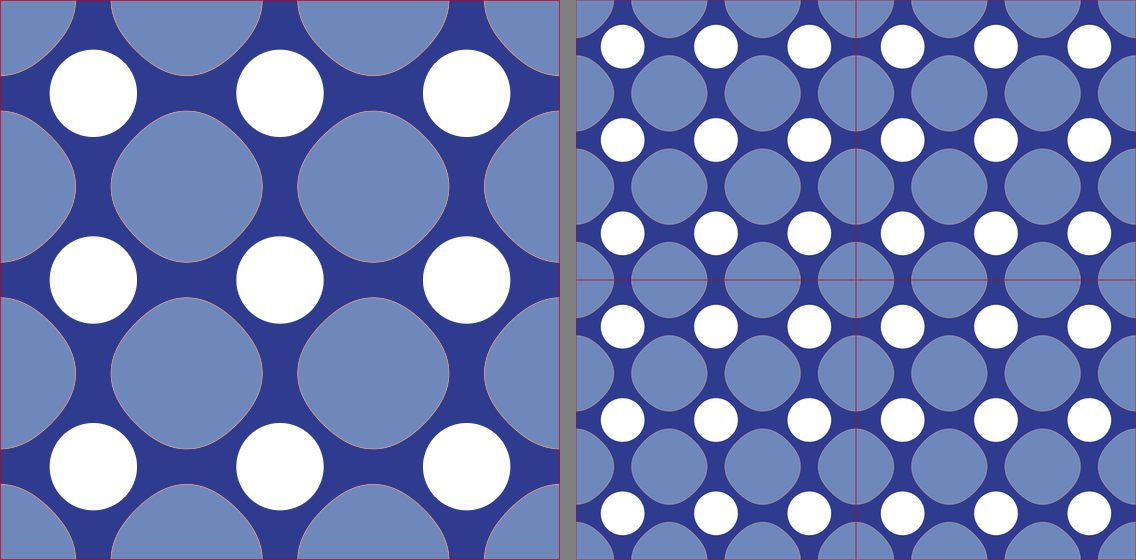
Left, the tile; right, the same tile 2 across and 2 down.
This pattern is drawn by a Shadertoy shader. Its source:

```glsl
// Three by three lattice of softly squared blue blobs with white discs between them.

const float REPEATS = 3.0;
const float DISC_RADIUS = 0.234;      // in cells
const float BLOB_RADIUS = 0.394;      // in cells
const float BLOB_SQUARING = 0.011;    // in cells, flattens the diagonals
const float LINE_WIDTH = 0.0013;      // in canvas units

const vec3 GROUND = vec3(0.18, 0.23, 0.56);
const vec3 BLOB = vec3(0.43, 0.535, 0.735);
const vec3 OUTLINE = vec3(0.93, 0.63, 0.50);
const vec3 DISC = vec3(1.0);
const vec3 FRAME = vec3(0.80, 0.0, 0.06);

// Coverage of the inside of a shape by a pixel of the given size
float coverage(float dist, float pixel) {
    return clamp(0.5 - dist / pixel, 0.0, 1.0);
}

float discDistance(vec2 p, float radius) {
    return length(p) - radius;
}

// Circle whose radius swells along the axes and shrinks on the diagonals
float blobDistance(vec2 p, float radius, float squaring) {
    float angle = atan(p.y, p.x + 1e-6);
    return length(p) - radius - squaring * cos(4.0 * angle);
}

void mainImage(out vec4 fragColor, in vec2 fragCoord) {
    vec2 uv = fragCoord / iResolution.xy;
    float pixel = 1.0 / min(iResolution.x, iResolution.y);

    // Discs sit at cell centres, blobs at cell corners
    vec2 fromCentre = fract(uv * REPEATS) - 0.5;
    vec2 fromCorner = fract(uv * REPEATS + 0.5) - 0.5;
    float disc = discDistance(fromCentre, DISC_RADIUS) / REPEATS;
    float blob = blobDistance(fromCorner, BLOB_RADIUS, BLOB_SQUARING) / REPEATS;

    // Fills and the thin blob outline
    vec3 color = mix(GROUND, BLOB, coverage(blob, pixel));
    color = mix(color, OUTLINE, coverage(abs(blob) - 0.5 * LINE_WIDTH, pixel));
    color = mix(color, DISC, coverage(disc, pixel));

    // Hairline frame along the tile edges
    vec2 edge = min(uv, 1.0 - uv);
    color = mix(color, FRAME, coverage(min(edge.x, edge.y) - LINE_WIDTH, pixel));

    fragColor = vec4(color, 1.0);
}
```
